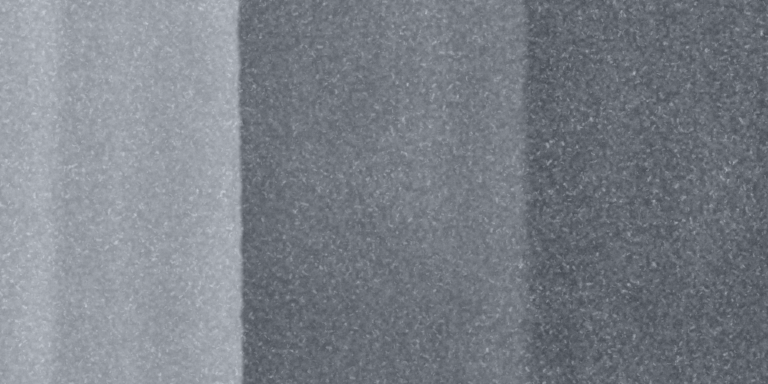
Give the GLSL for this texture, as a Shadertoy shader.

```glsl
// Three grey vertical panels with soft streaks, worn edges and dense pale grain.

float hash(vec2 p) {
    vec3 q = fract(vec3(p.xyx) * 0.1031);
    q += dot(q, q.yzx + 33.33);
    return fract((q.x + q.y) * q.z);
}

float valueNoise(vec2 p) {
    vec2 cell = floor(p), f = fract(p);
    f = f * f * (3.0 - 2.0 * f);
    float low = mix(hash(cell), hash(cell + vec2(1, 0)), f.x);
    float high = mix(hash(cell + vec2(0, 1)), hash(cell + vec2(1, 1)), f.x);
    return mix(low, high, f.y);
}

// Signed noise summed over three octaves
float cloud(vec2 p) {
    float sum = 0.0, gain = 0.5;
    for (int i = 0; i < 3; i++) {
        sum += gain * (valueNoise(p) - 0.5);
        p = mat2(1.6, 1.2, -1.2, 1.6) * p + 17.0;
        gain *= 0.5;
    }
    return sum;
}

float bump(float x, float centre, float width) {
    float d = (x - centre) / width;
    return exp(-d * d);
}

float step01(float x, float centre, float halfWidth) {
    return smoothstep(centre - halfWidth, centre + halfWidth, x);
}

// Short soft flecks, one per cell, with random angle, length and strength
float flecks(vec2 p, float density, float seed, float pixel) {
    vec2 grid = p * density, home = floor(grid);
    float blur = max(pixel * density, 0.24), sum = 0.0;
    for (int j = -1; j <= 1; j++) {
        for (int i = -1; i <= 1; i++) {
            vec2 cell = home + vec2(i, j);
            vec2 key = cell + seed;
            vec2 d = grid - cell - vec2(hash(key), hash(key + 41.7));
            float angle = 6.2832 * hash(key + 83.1);
            float reach = mix(0.0, 0.32, hash(key + 127.3));
            vec2 axis = vec2(cos(angle), sin(angle));
            float along = dot(d, axis);
            float across = dot(d, vec2(-axis.y, axis.x)) + 0.3 * along * along;
            float dist = length(vec2(max(abs(along) - reach, 0.0), across));
            float strength = pow(hash(key + 211.9), 2.5);
            sum += strength * (1.0 - smoothstep(0.0, 0.08 + blur, dist));
        }
    }
    return min(sum, 1.2);
}

float leftPanel(vec2 uv) {
    float tone = 0.578 + 0.014 * uv.y;
    float band = 1.0 - step01(uv.x, 0.075 + 0.01 * (uv.y - 0.5), 0.014);
    tone += band * (0.022 + 0.038 * bump(uv.x, 0.05, 0.03));
    tone += 0.024 * bump(uv.x, 0.158, 0.022);
    return tone + 0.052 * bump(uv.x, 0.292, 0.03);
}

float middlePanel(vec2 uv) {
    float tone = mix(0.382, 0.428, smoothstep(0.31, 0.46, uv.x));
    tone += 0.032 * bump(uv.x, 0.55, 0.05) * smoothstep(0.2, 0.5, uv.y);
    tone += 0.032 * bump(uv.x, 0.665, 0.04);
    return tone + 0.035 * (smoothstep(0.1, 0.6, uv.y) - 0.5);
}

float rightPanel(vec2 uv) {
    float tone = 0.365 + 0.015 * bump(uv.x, 0.8, 0.07);
    tone += 0.04 * bump(uv.x, 0.93, 0.04) * bump(uv.y, 0.52, 0.22);
    return tone + 0.02 * (uv.y - 0.5);
}

void mainImage(out vec4 fragColor, in vec2 fragCoord) {
    vec2 uv = fragCoord / iResolution.xy;
    vec2 p = fragCoord / iResolution.y;
    float pixel = 1.0 / iResolution.y;

    // Slightly ragged panel edges; the second softens toward the bottom
    float ragged = 0.006 * cloud(vec2(3.0, p.y * 28.0));
    float firstEdge = 0.316 - 0.005 * uv.y + ragged;
    float secondEdge = 0.688 - 0.005 * uv.y - ragged;
    float inMiddle = step01(uv.x, firstEdge, 0.004);
    float inRight = step01(uv.x, secondEdge, mix(0.016, 0.006, uv.y));

    // Panel tones and broad vertical streaks
    float tone = mix(leftPanel(uv), middlePanel(uv), inMiddle);
    tone = mix(tone, rightPanel(uv), inRight);
    tone += 0.03 * cloud(vec2(p.x * 16.0, p.y * 1.5));
    tone += 0.035 * cloud(p * 9.0 + 50.0);

    // Fine grain and clustered flecks, stronger on the darker panels
    float roughness = mix(mix(0.72, 0.92, inMiddle), 1.15, inRight);
    float grain = cloud(p * 115.0 + 7.0);
    float marks = flecks(p, 58.0, 0.0, pixel) + 0.8 * flecks(p, 88.0, 301.0, pixel);
    marks *= 1.0 + 0.8 * cloud(p * 22.0 + 90.0);
    tone += roughness * (0.2 * grain + 0.125 * marks);

    fragColor = vec4(clamp(tone + vec3(0.0, 0.02, 0.05), 0.0, 1.0), 1.0);
}
```
